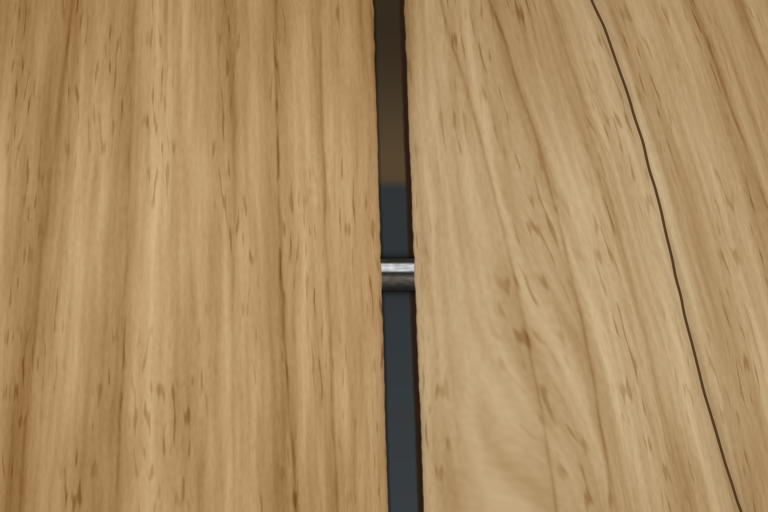
This texture is drawn by a WebGL 2 fragment shader. Its source:

```glsl
#version 300 es
precision highp float;
// Two wooden planks with flowing grain, a dark gap between them and a steel pin across it.

#define BAND_AMOUNT 0.34
#define STREAK_AMOUNT 0.26
#define PORE_AMOUNT 0.36
#define LINE_AMOUNT 0.38
#define CRACK_WIDTH 0.0017
#define PIN_BOTTOM 0.432
#define PIN_TOP 0.495
#define FLOOR_EDGE 0.64

uniform vec2 u_resolution;
out vec4 outColor;

const vec3 WOOD_DARK = vec3(0.50, 0.36, 0.20);
const vec3 WOOD_LIGHT = vec3(0.80, 0.695, 0.535);
const vec3 CRACK_COLOR = vec3(0.27, 0.17, 0.08);
const vec3 SLATE = vec3(0.20, 0.217, 0.225);
const vec3 FLOOR_BROWN = vec3(0.29, 0.235, 0.165);
const vec3 WALL_BROWN = vec3(0.17, 0.115, 0.07);

// Growth lines: x at the top, slope, bend, strength
const int LINE_COUNT = 10;
const vec4 GROWTH_LINES[LINE_COUNT] = vec4[](
    vec4(0.176, -0.024, 0.000, 0.8), vec4(0.358, 0.000, 0.029, 1.2),
    vec4(0.417, 0.010, 0.013, 0.9), vec4(0.305, -0.004, 0.004, 0.5),
    vec4(0.095, -0.090, 0.020, 0.5), vec4(0.573, 0.210, -0.058, 0.8),
    vec4(0.638, 0.240, -0.080, 1.0), vec4(0.715, 0.220, -0.045, 0.5),
    vec4(0.898, 0.260, -0.020, 0.9), vec4(0.962, 0.270, 0.000, 0.7));

vec2 gradientAt(vec2 cell) {
    vec3 q = fract(cell.xyx * vec3(0.1031, 0.1030, 0.0973));
    q += dot(q, q.yzx + 33.33);
    float angle = 6.28318 * fract((q.x + q.y) * q.z);
    return vec2(cos(angle), sin(angle));
}

float gradientNoise(vec2 p) {
    vec2 i = floor(p), f = p - i;
    vec2 w = f * f * f * (f * (f * 6.0 - 15.0) + 10.0);
    vec2 e = vec2(1.0, 0.0);
    float low = mix(dot(gradientAt(i), f), dot(gradientAt(i + e), f - e), w.x);
    float high = mix(dot(gradientAt(i + e.yx), f - e.yx), dot(gradientAt(i + 1.0), f - 1.0), w.x);
    return mix(low, high, w.y);
}

// Dark core with a softer halo around each growth line
float growthLines(vec2 p) {
    float t = 1.0 - p.y, sum = 0.0;
    for (int i = 0; i < LINE_COUNT; i++) {
        vec4 g = GROWTH_LINES[i];
        float seed = float(i) * 17.3;
        float wobble = 0.004 * gradientNoise(vec2(seed, p.y * 9.0));
        float d = p.x - g.x - t * (g.y + t * g.z) + wobble;
        float fade = 0.75 + 0.9 * gradientNoise(vec2(seed + 5.5, p.y * 14.0));
        float core = exp(-d * d / 0.000006);
        float halo = exp(-abs(d) * (d > 0.0 ? 130.0 : 65.0));
        sum += g.w * (core * fade * 0.7 + halo * 0.45);
    }
    return sum;
}

vec3 wood(vec2 p, float side) {
    // Straighten the grain, which fans out on the right plank
    float t = 1.0 - p.y;
    float leanLeft = mix(-0.05, 0.025, smoothstep(0.0, 0.4, p.x));
    float leanRight = mix(0.03, 0.19, smoothstep(0.53, 0.8, p.x));
    float g = p.x - mix(leanLeft, leanRight, side) * t * (1.25 - 0.25 * t);
    g += 0.003 * gradientNoise(vec2(p.x * 8.0, p.y * 5.0)) + side * 3.0;

    float bands = gradientNoise(vec2(g * 22.0, p.y * 0.8));
    float streaks = gradientNoise(vec2(g * 75.0, p.y * 2.5 + 7.0))
                  + 0.6 * gradientNoise(vec2(g * 170.0, p.y * 7.0));
    float pores = smoothstep(0.12, 0.5, gradientNoise(vec2(g * 210.0, p.y * 19.0)));
    pores *= smoothstep(-0.25, 0.35, gradientNoise(vec2(g * 26.0 + 3.0, p.y * 3.0)));
    float fibre = gradientNoise(vec2(g * 340.0, p.y * 60.0));

    // Light falls on the middle and fades toward the top and the left side
    float tone = mix(0.68, 0.80, side);
    tone -= 0.20 * smoothstep(0.6, 1.05, p.y) + 0.10 * smoothstep(0.3, 0.0, p.y);
    tone -= 0.16 * smoothstep(0.2, 0.0, p.x) + 0.10 * smoothstep(0.8, 1.0, p.x);
    tone += 0.10 * exp(-pow((p.x - 0.24) / 0.07, 2.0));
    tone += BAND_AMOUNT * bands + STREAK_AMOUNT * streaks + 0.09 * fibre;
    tone -= PORE_AMOUNT * pores + LINE_AMOUNT * growthLines(p);
    vec3 color = mix(WOOD_DARK, WOOD_LIGHT, clamp(tone, -0.25, 1.1));
    color *= mix(vec3(1.015, 0.985, 0.95), vec3(1.0), side);

    // Long crack through the right plank
    float crackX = 0.771 + t * (0.29 + t * (-0.241 + t * 0.146));
    float d = abs(p.x - crackX + 0.002 * gradientNoise(vec2(2.5, p.y * 16.0)));
    color *= 1.0 - 0.13 * exp(-d * 110.0);
    return mix(color, CRACK_COLOR, 0.85 * smoothstep(CRACK_WIDTH * 1.6, CRACK_WIDTH * 0.4, d));
}

vec3 gapAndPin(vec2 p, float across, float px) {
    // Floor below: blurred brown on top, slate underneath
    vec3 brown = FLOOR_BROWN * mix(1.15, 0.72, smoothstep(0.66, 0.95, p.y));
    vec3 color = mix(SLATE * mix(1.1, 0.85, p.y), brown, smoothstep(-0.012, 0.015, p.y - FLOOR_EDGE));
    color = mix(color, WALL_BROWN, smoothstep(0.78, 0.9, across));
    color *= mix(0.65, 1.0, smoothstep(0.0, 0.12, across));

    // Polished cylinder with one bright reflection
    float v = (p.y - PIN_BOTTOM) / (PIN_TOP - PIN_BOTTOM);
    float shine = smoothstep(0.54, 0.64, v) * smoothstep(0.90, 0.80, v);
    float body = mix(0.13, 0.42, smoothstep(0.0, 0.45, v)) - 0.22 * smoothstep(0.38, 0.55, v);
    vec3 steel = body * vec3(1.03, 0.97, 0.90) + shine * vec3(0.64, 0.66, 0.68);
    steel *= 0.9 + 0.2 * gradientNoise(vec2(across * 5.0, v * 12.0));
    float outside = max(PIN_BOTTOM - p.y, p.y - PIN_TOP);
    color *= 1.0 - 0.7 * exp(-max(outside, 0.0) * 170.0);
    return mix(color, steel, smoothstep(px, -px, outside));
}

void main() {
    vec2 p = gl_FragCoord.xy / u_resolution;
    vec2 px = 1.0 / u_resolution;
    float rough = 0.0012 * gradientNoise(vec2(p.y * 45.0, 1.5));
    float leftEdge = mix(0.5055, 0.486, p.y) + rough;
    float rightEdge = mix(0.552, 0.526, p.y) - rough;
    float across = (p.x - leftEdge) / (rightEdge - leftEdge);
    float side = step(0.5, across);

    // Planks with slightly rounded edges, then the opening between them
    float outside = max(leftEdge - p.x, p.x - rightEdge);
    vec3 color = wood(p, side) * (1.0 - 0.16 * exp(-max(outside, 0.0) * 260.0));
    float opening = smoothstep(px.x, -px.x, outside);
    color = mix(color, gapAndPin(p, across, px.y), opening);
    outColor = vec4(color, 1.0);
}
```
